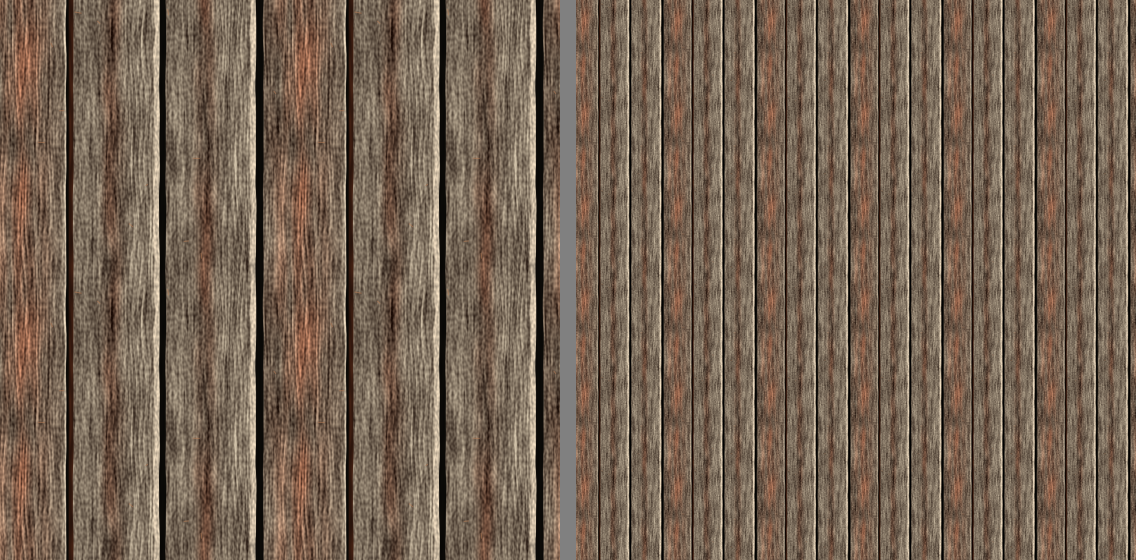
Left: one tile. Right: repeated 3 by 3.
A WebGL 2 fragment shader for this texture:

```glsl
#version 300 es
precision highp float;
// Weathered upright wooden boards with dark gaps and sunlit right edges.
// A tile of three boards repeats twice across and twice up; the grain is
// layered gradient noise, stretched along the boards and wrapped to the tile.
uniform vec2 u_resolution;
out vec4 fragColor;

const float TAU = 6.2831853;

float hash(vec2 p) {
  vec3 q = fract(p.xyx * 0.1031);
  q += dot(q, q.yzx + 33.33);
  return fract((q.x + q.y) * q.z);
}

// Contribution of one lattice corner; the lattice wraps after "period" cells
float corner(vec2 cell, vec2 offset, vec2 period) {
  float angle = TAU * hash(mod(cell, period) + 7.0 * period);
  return dot(vec2(cos(angle), sin(angle)), offset);
}

// Gradient noise that repeats when p grows by one
float noise(vec2 p, vec2 period) {
  p *= period;
  vec2 i = floor(p), f = p - i;
  vec2 s = f * f * f * (f * (f * 6.0 - 15.0) + 10.0);
  vec2 e = vec2(1.0, 0.0);
  float low = mix(corner(i, f, period), corner(i + e, f - e, period), s.x);
  float high = mix(corner(i + e.yx, f - e.yx, period), corner(i + 1.0, f - 1.0, period), s.x);
  return mix(low, high, s.y);
}

float bump(float x, float centre, float width) {
  float d = (x - centre) / width;
  return exp(-d * d);
}

// Short slanted scratches scattered over the tile
float scratches(vec2 p) {
  float mask = 0.0;
  for (float i = 0.0; i < 12.0; i++) {
    vec2 d = fract(p - vec2(hash(vec2(i, 3.0)), hash(vec2(i, 8.0))) + 0.5) - 0.5;
    float angle = TAU * hash(vec2(i, 15.0));
    vec2 arm = (0.003 + 0.009 * hash(vec2(i, 21.0))) * vec2(cos(angle), sin(angle));
    float along = clamp(dot(d, arm) / dot(arm, arm), -1.0, 1.0);
    mask = max(mask, 1.0 - smoothstep(0.0, 0.004, length(d - arm * along)));
  }
  return mask;
}

void main() {
  vec2 tile = fract(2.0 * gl_FragCoord.xy / u_resolution + vec2(0.073, 0.0));
  float pixel = 2.0 / u_resolution.x;

  // Board under this point: x = left side, y = right side
  float board = step(0.322, tile.x) + step(0.654, tile.x);
  vec2 sides = board < 0.5 ? vec2(0.013, 0.309)
             : board < 1.5 ? vec2(0.335, 0.643) : vec2(0.665, 0.987);
  float first = board < 0.5 ? 1.0 : 0.0;
  sides += 0.004 * noise(vec2((board + 0.5) / 3.0, tile.y), vec2(3.0, 8.0));
  float u = (tile.x - sides.x) / (sides.y - sides.x);

  // Grain layers, from broad stains to fine pores
  vec2 p = tile + vec2(0.006 * noise(tile, vec2(9.0, 3.0)), 0.0);
  float stain = noise(p, vec2(8.0, 5.0));
  float streak = noise(p, vec2(41.0, 3.0));
  float fibre = noise(p, vec2(97.0, 11.0));
  float pores = noise(p, vec2(127.0, 67.0));
  float phase = 70.0 * tile.x + 1.8 * noise(tile, vec2(14.0, 3.0));
  float ridge = sin(TAU * phase) + 0.3 * sin(2.0 * TAU * phase);

  // Across-board profile: plain first board, others with a dark heart stripe
  float heart = (1.0 - first) * bump(u + 0.06 * stain, 0.45, 0.1);
  float coarse = mix(smoothstep(0.45, 0.7, u), 0.3 + 0.7 * bump(u, 0.5, 0.4), first);
  float tone = mix(0.57 + 0.05 * smoothstep(0.55, 0.8, u), 0.50, first);
  tone -= 0.27 * heart + 0.12 * exp(-u * 18.0);
  tone += 0.26 * stain + 0.32 * streak + 0.42 * fibre + 0.42 * pores;
  tone += (0.04 + 0.13 * coarse) * ridge * (0.8 + streak);
  tone -= 0.25 * smoothstep(0.2, 0.5, noise(p, vec2(83.0, 5.0)));

  vec3 color = mix(vec3(0.21, 0.15, 0.115), vec3(0.74, 0.66, 0.57), clamp(tone, -0.2, 1.2));

  // Rusty centre and heart, cooler grey towards the weathered sides
  float rust = first * bump(u, 0.45, 0.32) + 0.7 * heart;
  rust *= clamp(0.75 + 1.2 * noise(p, vec2(23.0, 3.0)) + 0.6 * stain, 0.0, 1.3);
  color *= mix(vec3(0.97, 1.0, 1.0), vec3(1.1, 0.9, 0.82), rust);
  color = mix(color, vec3(0.70, 0.48, 0.33), 0.55 * scratches(tile));

  // Sunlit cream edge, narrow on the first board
  float lip = mix(0.02, 0.006, first) * (1.0 + 0.5 * noise(p, vec2(5.0, 13.0)));
  float lit = smoothstep(-0.004, 0.004, tile.x - sides.y + lip);
  vec3 cream = vec3(0.85, 0.78, 0.68) * (1.0 + 0.3 * pores + 0.25 * fibre);
  color = mix(color, cream, 0.92 * lit);

  // Black gaps; the one after the first board shows a rusty brown flank
  float flank = smoothstep(0.315, 0.323, tile.x) * (1.0 - step(0.5, tile.x));
  vec3 gap = mix(vec3(0.04, 0.035, 0.025), vec3(0.21, 0.10, 0.055), flank);
  gap *= 1.0 + 0.5 * fibre;
  float inside = min(tile.x - sides.x, sides.y - tile.x);
  color = mix(gap, color, smoothstep(-0.7, 0.7, inside / pixel));

  fragColor = vec4(clamp(color, 0.0, 1.0), 1.0);
}
```
